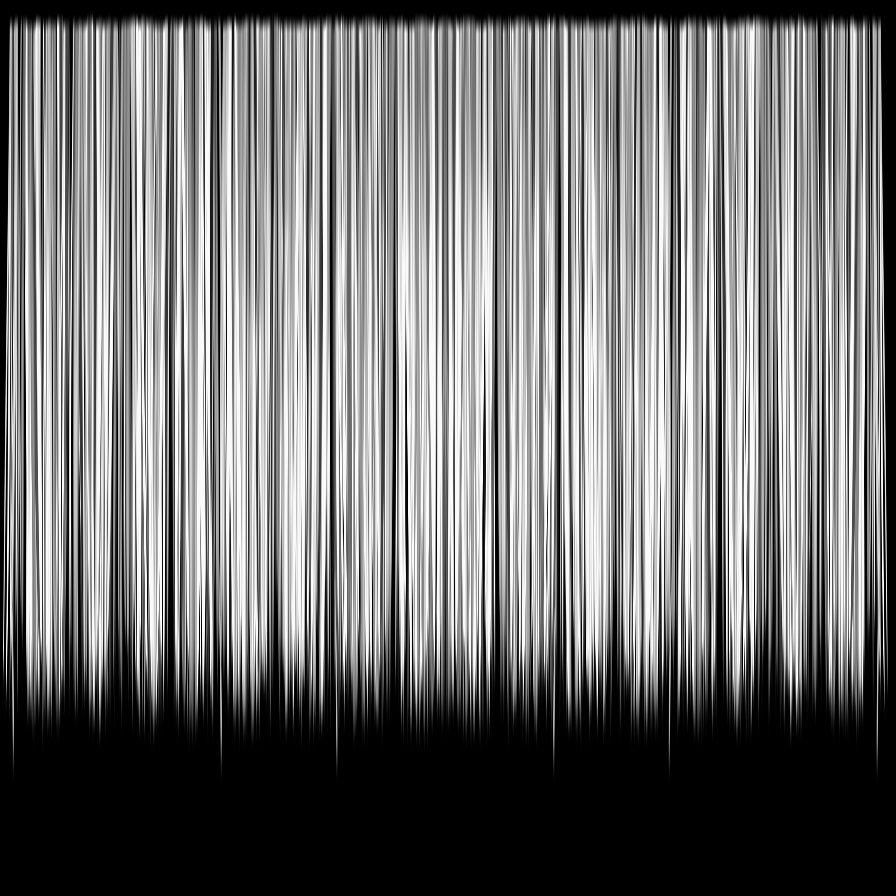
This texture map is drawn by a three.js fragment shader. Its source:

```glsl
varying vec2 vUv;

float hash(vec2 p) {
  vec3 q = fract(vec3(p.xyx) * vec3(0.1031, 0.1030, 0.0973));
  q += dot(q, q.yzx + 33.33);
  return fract((q.x + q.y) * q.z);
}

// Position counted in locks of hair, with slightly uneven spacing
float lockCoord(float x) {
  return (x - 0.009 * sin((x / 0.0605 - 1.0) * 0.63)) / 0.0605;
}

// Shade in x, coverage in y, of one tapering strand
vec2 strand(vec2 p, float cell, float layer) {
  vec2 id = vec2(cell + 17.0, layer * 7.31 + 3.0);
  float root = (cell + hash(id)) / 80.0;
  float inLock = fract(lockCoord(root)) - 0.5;
  float edge = abs(inLock) * 2.0;
  float gap = smoothstep(0.78, 0.98, edge);

  float kept = step(hash(id + 11.3), 1.0 - 0.55 * gap);
  kept *= step(root, 0.486) * step(-0.006, root);

  // Strands cross each other and gather toward the middle of their lock
  float tip = 0.155 + 0.12 * pow(hash(id + 23.7), 1.5) + 0.07 * edge * edge * hash(id + 61.7);
  float t = clamp((0.98 - p.y) / (0.98 - tip), 0.0, 1.0);
  float jitter = hash(id + 31.1) - 0.5;
  float x = root - inLock * 0.006 * t * t + jitter * 0.016 * t;
  x += 0.0007 * sin(t * 5.0 + jitter * 40.0) * t;

  float width = mix(0.0005, 0.0021, pow(hash(id + 41.9), 1.4));
  width *= 1.0 - 0.75 * pow(t, 5.0);
  float d = abs(p.x - x);
  float cover = 1.0 - smoothstep(width - 0.0005, width + 0.0006, d);
  cover *= smoothstep(tip, tip + 0.07, p.y);

  float tone = mix(0.06, 1.0, pow(hash(id + 53.3), 0.7));
  tone *= (1.0 - 0.35 * gap) * (1.0 - 0.3 * min(d / (width + 0.0005), 1.0));
  tone *= 0.92 + 0.08 * sin(p.y * 9.0 + jitter * 30.0);
  return vec2(tone, cover * kept);
}

void main() {
  // Mirror the curtain about its middle
  vec2 p = vec2(abs(vUv.x - 0.497), vUv.y);
  float light = 0.0;

  // Layers of strands, from back to front
  for (int i = 0; i < 18; i++) {
    float layer = float(i);
    float cell = floor(p.x * 80.0);
    for (int j = -1; j <= 1; j++) {
      vec2 s = strand(p, cell + float(j), layer);
      float shade = s.x * mix(0.7, 1.25, layer / 17.0);
      light = mix(light, shade, s.y * 0.94);
    }
  }

  // Dimmer roots, brighter lengths, darkening ends
  float body = mix(1.4, 1.06, smoothstep(0.5, 0.95, p.y));
  light *= body * mix(0.45, 1.0, smoothstep(0.16, 0.3, p.y));

  // Shadow opening between the locks toward the ends
  float between = abs(fract(lockCoord(p.x)) - 0.5) * 2.0;
  light *= 1.0 - 0.6 * smoothstep(0.6, 1.0, between) * (1.0 - smoothstep(0.2, 0.42, p.y));

  // A few long stray tips
  float fall = clamp((0.42 - p.y) / 0.29, 0.0, 1.0);
  vec3 stray = abs(p.x - vec3(0.121, 0.250, 0.482) - 0.004 * (1.0 - fall) * (1.0 - fall));
  vec3 line = 1.0 - smoothstep(vec3(0.0003), vec3(0.0016 - 0.0004 * fall), stray);
  float strayFade = smoothstep(0.124, 0.2, p.y) * (1.0 - smoothstep(0.3, 0.42, p.y));
  light = max(light, 0.75 * strayFade * max(line.x, max(line.y, line.z)));

  // Ragged fade along the top
  float ragged = 0.006 * hash(vec2(floor(p.x * 300.0), 5.0));
  light *= 1.0 - smoothstep(0.966, 0.988, p.y + ragged);

  gl_FragColor = vec4(vec3(clamp(light, 0.0, 0.98)), 1.0);
}
```
